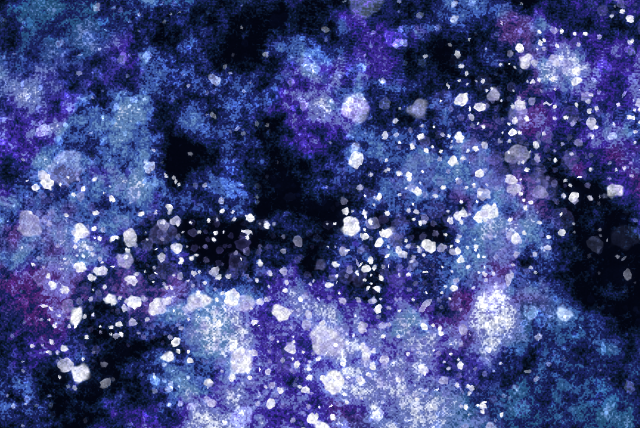
Write a WebGL 2 fragment shader that draws this texture.

```glsl
#version 300 es
precision highp float;
// Grunge paint: a mottled tone field runs from ink through blue or violet to
// pale, with teal corners and plum stains. Rough-edged droplets of several
// sizes are scattered over it, whitest and thickest along two diagonal drifts.

uniform vec2 u_resolution;
out vec4 outColor;

const vec3 BLACK  = vec3(0.01, 0.02, 0.07);
const vec3 INK    = vec3(0.04, 0.09, 0.18);
const vec3 NAVY   = vec3(0.10, 0.13, 0.36);
const vec3 VIOLET = vec3(0.22, 0.15, 0.57);
const vec3 BLUE   = vec3(0.22, 0.33, 0.63);
const vec3 STEEL  = vec3(0.36, 0.50, 0.71);
const vec3 LILAC  = vec3(0.43, 0.40, 0.74);
const vec3 TEAL   = vec3(0.12, 0.33, 0.45);
const vec3 PLUM   = vec3(0.32, 0.13, 0.38);
const vec3 PALE   = vec3(0.76, 0.79, 0.90);
const vec3 WHITE  = vec3(0.98, 0.98, 1.00);

const float CLOUD_SCALE = 4.2;     // largest blotches per canvas height
const float CLOUD_GAIN = 0.75;     // strength of fine mottling
const float CLOUD_SPREAD = 0.078;  // one deviation of the cloud noise
const float TONE_SHIFT = -0.38;
const float GRAIN_SCALE = 290.0;
const float GRAIN_AMOUNT = 0.9;
const int   DROP_LAYERS = 6;
const float DROP_CELL = 0.14;      // cell of the largest droplets
const float DROP_SHRINK = 0.68;    // cell ratio from layer to layer
const float DRIFT_WIDTH = 0.18;

float hash(vec2 p) {
    return fract(sin(dot(p, vec2(127.1, 311.7))) * 43758.5);
}

float noise(vec2 p) {
    vec2 i = floor(p), f = fract(p);
    f = f * f * (3.0 - 2.0 * f);
    return mix(mix(hash(i), hash(i + vec2(1, 0)), f.x),
               mix(hash(i + vec2(0, 1)), hash(i + vec2(1, 1)), f.x), f.y);
}

float fbm(vec2 p, int octaves, float gain) {
    float sum = 0.0, total = 0.0, weight = 1.0;
    for (int i = 0; i < octaves; i++) {
        sum += weight * noise(p);
        total += weight;
        weight *= gain;
        p = mat2(1.6, 1.2, -1.2, 1.6) * p + 17.3;
    }
    return sum / total;
}

float segmentDistance(vec2 p, vec2 a, vec2 b) {
    vec2 ab = b - a;
    return length(p - a - ab * clamp(dot(p - a, ab) / dot(ab, ab), 0.0, 1.0));
}

// How crowded the droplets are, 0 to 1
float drift(vec2 p) {
    float right = segmentDistance(p, vec2(0.98, 0.38), vec2(1.45, 0.95));
    float left = segmentDistance(p, vec2(0.0, 0.42), vec2(0.98, 0.12));
    float d = min(right, left) / DRIFT_WIDTH;
    return exp(-d * d) * smoothstep(0.2, 0.6, noise(p * 7.0 + 4.0));
}

// Tone in deviations from the mean, mapped to paint
vec3 paint(float z, vec3 mid, vec3 light) {
    vec3 c = mix(BLACK, INK, smoothstep(-2.2, -1.2, z));
    c = mix(c, NAVY, smoothstep(-1.4, -0.6, z));
    c = mix(c, mid, smoothstep(-0.6, 0.15, z));
    c = mix(c, light, smoothstep(0.2, 1.1, z));
    c = mix(c, PALE, smoothstep(1.3, 2.4, z));
    return mix(c, WHITE, smoothstep(2.3, 3.2, z));
}

// One layer of scattered droplets: faint puffs, or white paint in the drifts
vec3 addDrops(vec3 base, vec2 p, float cell, float seed) {
    vec2 ragged = vec2(noise(p * 7.0 / cell), noise(p * 7.0 / cell + 31.0)) - 0.5;
    vec2 q = p / cell + seed * 7.3 + 0.13 * ragged;
    float soft = max(1.0 / (u_resolution.y * cell), 0.04);
    float wear = 0.65 + 0.6 * noise(p * 90.0);
    for (int k = 0; k < 9; k++) {
        vec2 id = floor(q) + vec2(k % 3 - 1, k / 3 - 1);
        vec2 center = id + 0.2 + 0.6 * vec2(hash(id + 1.7), hash(id + 5.1));
        float crowd = drift((center - seed * 7.3) * cell);
        if (hash(id + 9.4) > 0.3 + 0.35 * crowd) continue;

        float kind = hash(id + 13.2);
        float angle = 6.2832 * hash(id + 21.6);
        float radius = mix(0.12, 0.33, hash(id + 3.3));
        float squash = hash(id + 17.9) > 0.94 ? 2.6 : 1.0 + 0.3 * kind;
        vec2 d = q - center;
        d = mat2(cos(angle), -sin(angle), sin(angle), cos(angle)) * d;
        float r = length(d * vec2(1.0, squash));
        float cover = 1.0 - smoothstep(radius - soft, radius + soft, r);
        float rim = smoothstep(0.45, 0.95, r / radius);
        float solid = smoothstep(0.3, 0.85, kind);
        float white = smoothstep(0.1, 0.4, crowd + 0.25 * kind * kind);

        vec3 puff = base * 1.45 + 0.04 * BLUE;
        vec3 tint = mix(puff, mix(LILAC, WHITE, solid), white);
        float opacity = mix(0.35, 1.0, solid) * mix(0.75, 1.0, max(rim, solid));
        base += 0.22 * white * solid * BLUE * exp(-r * r / (2.0 * radius * radius));
        base = mix(base, tint, min(cover * opacity * wear, 1.0));
    }
    return base;
}

void main() {
    vec2 p = gl_FragCoord.xy / u_resolution.y;
    float across = gl_FragCoord.x / u_resolution.x - p.y;

    // Slow fields that choose the hue
    float hue = fbm(p * 4.5 + 40.0, 5, 0.65);
    float stain = fbm(p * 3.4 + 73.0, 5, 0.6);
    float corner = smoothstep(0.55, 0.85, abs(across) + 0.7 * (stain - 0.5));
    float violet = smoothstep(0.43, 0.55, hue) * (1.0 - 0.8 * corner);
    float plum = smoothstep(0.56, 0.68, stain) * (1.0 - corner);
    vec3 mid = mix(mix(BLUE, VIOLET, violet), PLUM, 0.7 * plum);
    mid = mix(mid, TEAL, 0.75 * corner);
    vec3 light = mix(STEEL, LILAC, max(0.6 * violet, plum));

    // Mottled tone, calmer in the corners
    float cloud = fbm(p * CLOUD_SCALE + 8.0, 7, CLOUD_GAIN);
    float grain = noise(p * GRAIN_SCALE) - 0.5;
    float z = (cloud - 0.5) / CLOUD_SPREAD * mix(1.0, 0.7, corner);
    z += TONE_SHIFT + GRAIN_AMOUNT * grain + 0.4 * drift(p);
    vec3 color = paint(z, mid, light);

    // Droplets, large to small
    float cell = DROP_CELL;
    for (int i = 0; i < DROP_LAYERS; i++) {
        color = addDrops(color, p, cell, float(i) + 1.0);
        cell *= DROP_SHRINK;
    }
    outColor = vec4(color * (1.0 + 0.25 * grain), 1.0);
}
```
